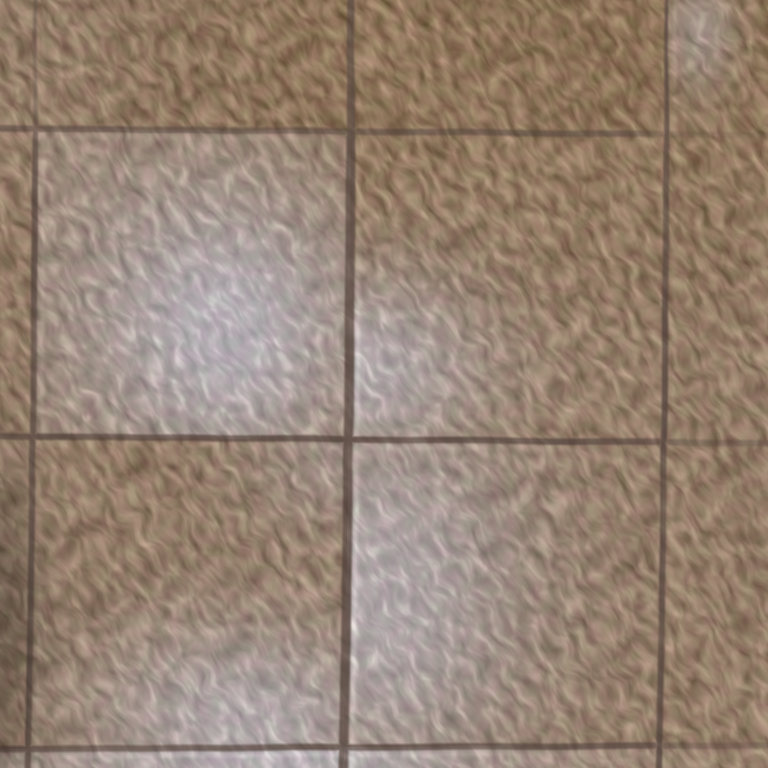
This texture is drawn by a three.js fragment shader. Its source:

```glsl
// Square ceramic floor tiles with dark, uneven grout and slanted embossed grain.
// A slightly bent grid gives the tile cells; stretched gradient noise makes the
// grain, and soft elliptical reflections, cut off at the joints, add the sheen.
varying vec2 vUv;

const vec2 ORIGIN = vec2(0.046, 0.027);
const vec2 PITCH = vec2(0.411, 0.401);
const vec2 ACROSS = vec2(0.82, 0.57);
const vec2 ALONG = vec2(0.57, -0.82);
const vec3 CLAY = vec3(0.575, 0.485, 0.405);
const vec3 OCHRE = vec3(0.55, 0.45, 0.345);
const vec3 SHEEN = vec3(0.705, 0.68, 0.70);
const vec3 GROUT = vec3(0.36, 0.295, 0.265);

float hash(vec2 p) {
  p = fract(p * vec2(0.1031, 0.1137));
  p += dot(p, p.yx + 33.33);
  return fract((p.x + p.y) * p.x * 7.31);
}

float cornerSlope(vec2 cell, vec2 offset) {
  float angle = 6.2832 * hash(cell + 101.0);
  return dot(vec2(cos(angle), sin(angle)), offset);
}

// Gradient noise, roughly -0.7 to 0.7
float noise(vec2 p) {
  vec2 i = floor(p), f = fract(p);
  vec2 u = f * f * f * (f * (f * 6.0 - 15.0) + 10.0);
  vec2 e = vec2(1.0, 0.0);
  float low = mix(cornerSlope(i, f), cornerSlope(i + e, f - e), u.x);
  float high = mix(cornerSlope(i + e.yx, f - e.yx), cornerSlope(i + 1.0, f - 1.0), u.x);
  return mix(low, high, u.y);
}

// Wavy streaks running down to the right
float grain(vec2 p) {
  vec2 w = p + 0.010 * vec2(noise(p * 32.0), noise(p * 32.0 + 57.0));
  vec2 q = vec2(dot(w, ACROSS) * 76.0, dot(w, ALONG) * 34.0) + 80.0;
  return noise(q) + 0.5 * noise(q * 1.7 + 23.0) + 0.2 * noise(q * 3.1);
}

float glow(vec2 p, vec2 center, vec2 radius) {
  vec2 d = (p - center) / radius;
  return exp(-dot(d, d));
}

float inTile(vec2 tile, vec2 wanted) {
  vec2 d = abs(tile - wanted);
  return step(max(d.x, d.y), 0.5);
}

// Reflections, each confined to its own tile
float reflection(vec2 p, vec2 tile) {
  float s = inTile(tile, vec2(0.0, 1.0)) *
    (0.65 * glow(p, vec2(0.30, 0.56), vec2(0.15, 0.16)) + 0.42 * glow(p, vec2(0.24, 0.62), vec2(0.30)));
  s += inTile(tile, vec2(1.0, 1.0)) * 0.85 * glow(p, vec2(0.47, 0.52), vec2(0.16, 0.13));
  s += inTile(tile, vec2(1.0, 0.0)) * 0.85 * glow(p, vec2(0.49, 0.22), vec2(0.20, 0.27));
  s += inTile(tile, vec2(0.0, 0.0)) *
    (0.85 * glow(p, vec2(0.32, 0.06), vec2(0.20, 0.13)) + 0.4 * glow(p, vec2(0.44, 0.40), vec2(0.12, 0.09)));
  s += inTile(tile, vec2(2.0, 2.0)) * 0.5 * glow(p, vec2(0.91, 0.96), vec2(0.05, 0.08));
  s += step(tile.y, -0.5) * 0.95 * glow(p, vec2(0.36, 0.01), vec2(0.34, 0.10));
  return min(s, 1.0);
}

// Soft joint: 1 in the core, 0 on the tile
float joint(float d, float halfWidth) {
  return 1.0 - smoothstep(halfWidth - 0.0025, halfWidth + 0.0025, d);
}

void main() {
  vec2 p = vUv;

  // Bent grid
  vec2 bent = p;
  bent.x += 0.010 * (1.0 - p.y) * (1.0 - p.y);
  bent.y += mix(-0.005, 0.009, smoothstep(0.0, 0.4, p.y)) * (p.x - 0.45);
  bent += 0.0015 * vec2(noise(p.yy * 9.0), noise(p.xx * 9.0 + 31.0));
  vec2 grid = (bent - ORIGIN) / PITCH;
  vec2 tile = floor(grid);
  vec2 line = floor(grid + 0.5);
  vec2 toLine = (grid - line) * PITCH;

  // Tile body
  float sheen = reflection(p, tile);
  float streak = grain(p);
  float warm = smoothstep(0.45, 1.0, p.y) * smoothstep(0.0, 0.5, p.x);
  vec3 color = mix(CLAY, OCHRE, warm);
  color += 0.02 * (hash(tile + 5.0) - 0.5) + 0.035 * noise(p * 7.0 + 11.0);
  color = mix(color, SHEEN, sheen);
  color += streak * mix(0.19, 0.12, sheen) * vec3(1.0, 0.97, 0.90);
  color += 0.035 * noise(p * 55.0 + 19.0) * vec3(1.0, -0.5, 0.6);
  color += 0.12 * sheen * max(streak - 0.1, 0.0);

  // Lit rims beside the joints
  float rimX = exp(-pow((toLine.x - 0.011) / 0.004, 2.0));
  float rimY = exp(-pow((toLine.y + 0.010) / 0.004, 2.0));
  color += (0.02 + 0.10 * sheen) * max(rimX, 0.6 * rimY);

  // Joints, with wear by line and segment
  float middle = 1.0 - min(abs(line.x - 1.0), 1.0);
  float halfX = mix(0.0040, 0.0062, middle) - 0.0015 * smoothstep(0.75, 0.95, p.y);
  float fadeX = 0.85 - 0.4 * smoothstep(0.80, 0.86, p.y) * step(line.x, 0.5);
  float fadeY = mix(0.85, 0.40, smoothstep(0.80, 0.90, p.x)) - 0.2 * step(1.5, line.y);
  float wear = 0.92 + 0.25 * noise(p * 18.0 + 43.0) + 0.1 * (hash(line + tile) - 0.5);
  float grout = max(joint(abs(toLine.x), halfX) * fadeX, joint(abs(toLine.y), 0.0042) * fadeY);
  color = mix(color, GROUT + 0.04 * streak, clamp(grout * wear, 0.0, 1.0));

  // Shadow at the left edge
  color *= 1.0 - 0.32 * glow(p, vec2(-0.02, 0.18), vec2(0.07, 0.20));
  gl_FragColor = vec4(clamp(color, 0.0, 1.0), 1.0);
}
```
